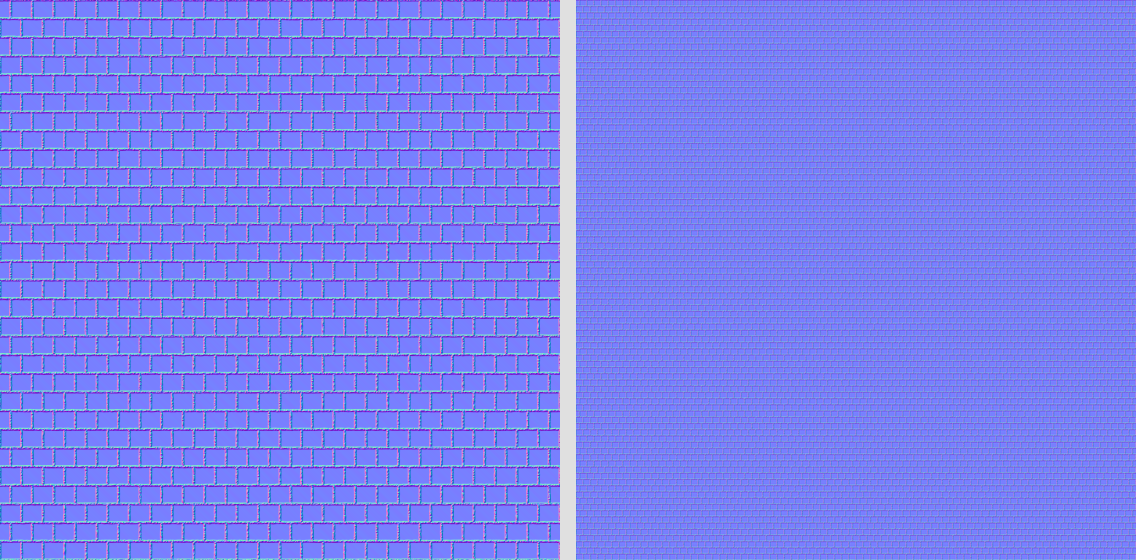
Left, the tile; right, the same tile 3 across and 3 down.
Reproduce this texture map procedurally as a three.js fragment shader.

```glsl
varying vec2 vUv;

float hash(vec2 p) {
  return fract(sin(dot(p, vec2(127.1, 311.7))) * 43758.5453);
}

// Value noise that wraps after a whole number of cells
float tileNoise(vec2 uv, float cells) {
  vec2 p = uv * cells;
  vec2 i = floor(p);
  vec2 f = fract(p);
  f = f * f * (3.0 - 2.0 * f);
  vec2 a = mod(i, cells);
  vec2 b = mod(i + 1.0, cells);
  return mix(mix(hash(a), hash(vec2(b.x, a.y)), f.x),
             mix(hash(vec2(a.x, b.y)), hash(b), f.x), f.y);
}

// Distance to the nearest joint of the running bond
float jointDistance(vec2 uv) {
  vec2 grid = uv * vec2(26.0, 30.0);
  grid.x += 0.5 * mod(floor(grid.y), 2.0);
  vec2 toJoint = (0.5 - abs(fract(grid) - 0.5)) / vec2(26.0, 30.0);
  return min(toJoint.x, toJoint.y);
}

// Raised bricks with a faint swell, sunken grainy mortar
float height(vec2 uv) {
  float d = jointDistance(uv) + (tileNoise(uv, 230.0) - 0.5) * 0.0006;
  float brick = smoothstep(0.0008, 0.0026, d);
  float grain = (tileNoise(uv, 460.0) - 0.5) * 1.3;
  float face = 1.0 + 0.1 * tileNoise(uv + uv.yx, 70.0);
  return mix(grain, face, brick);
}

vec3 surfaceNormal(vec2 uv) {
  vec2 e = vec2(0.0007, 0.0);
  vec2 slope = 2.0 * vec2(height(uv + e.xy) - height(uv - e.xy),
                          height(uv + e.yx) - height(uv - e.yx));
  // Green points down, with a slight lean to the left
  return normalize(vec3(-slope.x - 0.06, slope.y, 1.0));
}

void main() {
  // Average four samples to soften the fine grain
  vec3 normal = vec3(0.0);
  for (int y = 0; y < 2; y++) {
    for (int x = 0; x < 2; x++) {
      vec2 offset = (vec2(float(x), float(y)) - 0.5) * 0.001;
      normal += 0.25 * surfaceNormal(vUv + offset);
    }
  }
  gl_FragColor = vec4(normal * 0.5 + 0.5, 1.0);
}
```
